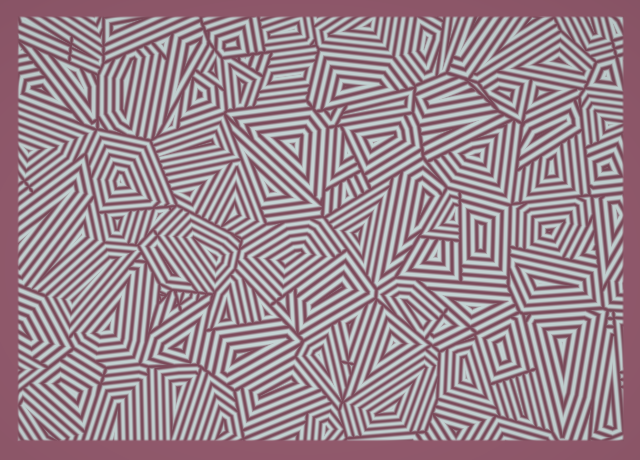
This pattern is drawn by a WebGL 2 fragment shader. Its source:

```glsl
#version 300 es
precision highp float;

// A framed maze of nested polygons, drawn as pale stripes on plum.
// Weighted Voronoi cells, cut by one or two chords, are striped by distance to
// the nearest side; some sides start rings late, so that bundles end against them.

uniform vec2 u_resolution;
out vec4 fragColor;

// Lengths are in canvas heights.
const float CELL_SIZE = 0.180;
const float CELL_JITTER = 1.0;
const float WEIGHT_SPREAD = 0.010;  // squared length, varies the cell areas
const float CHORD_CHANCE = 0.85;
const float BRANCH_CHANCE = 0.70;   // second chord, on one side of the first
const float BRANCH_SWING = 1.5;     // its spread in radians about a right angle
const float CHORD_SHIFT = 0.050;
const float STRIPE_PERIOD = 0.0168;
const float PERIOD_SPREAD = 0.22;
const float PALE_SHARE = 0.525;     // pale part of each period
const float LATE_RINGS = 3.7;       // upper limit of the rings a side is late by
const float SOFTNESS = 0.0034;
const vec2 MARGIN_LOW = vec2(0.040, 0.043);
const vec2 MARGIN_HIGH = vec2(0.037, 0.037);
const vec3 PALE = vec3(0.765, 0.825, 0.825);
const vec3 PLUM = vec3(0.480, 0.287, 0.350);
const vec3 FRAME = vec3(0.570, 0.350, 0.424);
const float SHADE_DEPTH = 0.14;
const float TAU = 6.2832;

// Integer hash giving three values from 0 to 1.
vec3 hash3(ivec3 key) {
    uvec3 v = uvec3(key) * 1664525u + 1013904223u;
    v.x += v.y * v.z; v.y += v.z * v.x; v.z += v.x * v.y;
    v ^= v >> 16u;
    v.x += v.y * v.z; v.y += v.z * v.x; v.z += v.x * v.y;
    return vec3(v >> 16u) / 65536.0;
}

// Cell seed: position in xy, weight in z.
vec3 seedOf(ivec2 cell) {
    vec3 h = hash3(ivec3(cell, 0));
    vec2 pos = vec2(cell) + 0.5 + CELL_JITTER * (h.xy - 0.5);
    return vec3(pos * CELL_SIZE, h.z * WEIGHT_SPREAD);
}

float power(vec2 p, vec3 seed) {
    vec2 d = p - seed.xy;
    return dot(d, d) - seed.z;
}

// Signed distance to a line through the origin, moved by shift.
float line(vec2 p, float angle, float shift) {
    return dot(p, vec2(cos(angle), sin(angle))) + shift;
}

// Whole number of rings by which a side is late.
float lateness(ivec2 cell, ivec2 toward, int piece) {
    float h = hash3(ivec3(cell * 8 + toward, piece)).x;
    return floor(LATE_RINGS * h * h);
}

// Pale coverage of the striped polygons at p.
float stripes(vec2 p, float soft) {
    // Find the cell that owns p.
    ivec2 base = ivec2(floor(p / CELL_SIZE));
    ivec2 home = base;
    float least = 1e5;
    for (int y = -2; y <= 2; y++)
    for (int x = -2; x <= 2; x++) {
        ivec2 cell = base + ivec2(x, y);
        float reach = power(p, seedOf(cell));
        if (reach < least) { least = reach; home = cell; }
    }
    vec3 seed = seedOf(home);

    // Cut the cell by a chord, and one half of it by a branch.
    vec3 cut = hash3(ivec3(home, 7));
    vec3 fork = hash3(ivec3(home, 8));
    float angle = TAU * cut.x;
    float turn = 0.25 * TAU + BRANCH_SWING * (fork.x - 0.5);
    float chord = line(p - seed.xy, angle, CHORD_SHIFT * (cut.y - 0.5));
    float branch = line(p - seed.xy, angle + turn, CHORD_SHIFT * (fork.y - 0.5));
    bool isCut = cut.z < CHORD_CHANCE;
    bool isForked = isCut && chord < 0.0 && fork.z < BRANCH_CHANCE;
    int piece = isCut && chord < 0.0 ? 1 : 2;
    if (isForked && branch < 0.0) piece = 3;
    float variation = hash3(ivec3(home, 10 + piece)).y - 0.5;
    float period = STRIPE_PERIOD * (1.0 + PERIOD_SPREAD * variation);

    // Nearest side, both plain and with late rings.
    float outline = 1e5;
    float depth = 1e5;
    if (isCut) {
        outline = abs(chord);
        depth = outline + period * lateness(home, ivec2(0), piece);
    }
    if (isForked) {
        outline = min(outline, abs(branch));
        depth = min(depth, abs(branch) + period * lateness(home, ivec2(3), piece));
    }
    for (int y = -2; y <= 2; y++)
    for (int x = -2; x <= 2; x++) {
        ivec2 toward = ivec2(x, y);
        if (toward == ivec2(0)) continue;
        vec3 other = seedOf(home + toward);
        float gap = (power(p, other) - least) / (2.0 * distance(other.xy, seed.xy));
        outline = min(outline, gap);
        depth = min(depth, gap + period * lateness(home, toward, piece));
    }

    // Rings are plum at whole periods and along every outline.
    float offCenter = abs(fract(depth / period) - 0.5);
    float ring = (0.5 * PALE_SHARE - offCenter) * period;
    float inner = outline - 0.5 * (1.0 - PALE_SHARE) * period;
    return smoothstep(-soft, soft, min(ring, inner));
}

void main() {
    vec2 p = gl_FragCoord.xy / u_resolution.y;
    vec2 size = u_resolution / u_resolution.y;
    float soft = max(SOFTNESS, 0.8 / u_resolution.y);
    vec2 inset = min(p - MARGIN_LOW, size - MARGIN_HIGH - p);
    float field = smoothstep(-soft, soft, min(inset.x, inset.y));
    vec3 color = mix(FRAME, mix(PLUM, PALE, stripes(p, soft)), field);
    // Gentle uneven light, dimmer toward the upper corners.
    vec2 lean = p / size - vec2(0.47, 0.42);
    color *= 1.015 - SHADE_DEPTH * dot(lean, lean);
    fragColor = vec4(color, 1.0);
}
```
